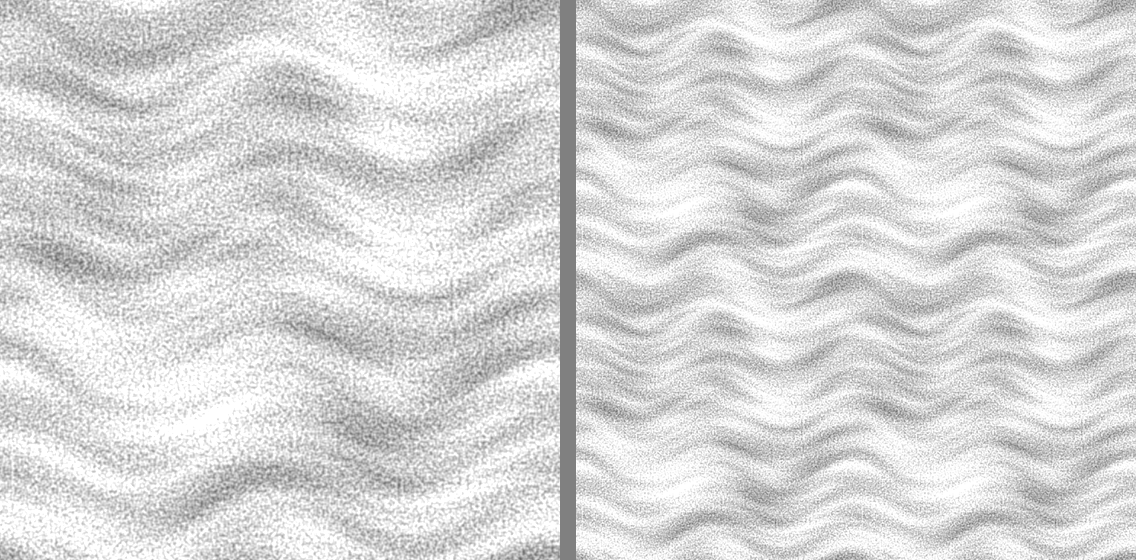
Left, the tile; right, the same tile 2 across and 2 down.
Write a three.js fragment shader that draws this texture.

```glsl
// Pale grey wavy strata with soft streaks, covered by fine grain; tiles seamlessly.
varying vec2 vUv;

const float TAU = 6.2831853;
const float BASE_GREY = 0.857;
const float STRATA_CONTRAST = 0.265;
const float GRAIN_CONTRAST = 0.27;

// Pseudo-random value from 0 to 1 for a lattice point
float hash(vec2 p, float seed) {
  vec3 q = fract(vec3(p.xyx + seed) * vec3(0.1031, 0.1030, 0.0973));
  q += dot(q, q.yzx + 33.33);
  return fract((q.x + q.y) * q.z);
}

// Gradient contribution of one lattice corner, wrapped to the period
float cornerSlope(vec2 corner, vec2 toPoint, vec2 period, float seed) {
  vec2 wrapped = floor(mod(corner + 0.5, period));
  float angle = TAU * hash(wrapped, seed);
  return dot(vec2(cos(angle), sin(angle)), toPoint);
}

// Gradient noise that repeats once over the unit square, centred on 0
float tileNoise(vec2 uv, vec2 period, float seed) {
  vec2 p = uv * period;
  vec2 cell = floor(p);
  vec2 f = p - cell;
  vec2 blend = f * f * f * (f * (f * 6.0 - 15.0) + 10.0);
  vec2 right = vec2(1.0, 0.0);
  vec2 up = vec2(0.0, 1.0);
  float low = mix(cornerSlope(cell, f, period, seed),
                  cornerSlope(cell + right, f - right, period, seed), blend.x);
  float high = mix(cornerSlope(cell + up, f - up, period, seed),
                   cornerSlope(cell + 1.0, f - 1.0, period, seed), blend.x);
  return mix(low, high, blend.y);
}

// Bends horizontal layers into two waves with slight irregularity
vec2 foldLayers(vec2 uv, float waves, float height, float wobble) {
  float fold = height * cos(TAU * waves * uv.x);
  float drift = wobble * tileNoise(uv, vec2(3.0), 5.0);
  return vec2(uv.x, uv.y - fold - drift);
}

// Long flat streaks, from broad bands down to thin lines
float strata(vec2 uv) {
  return 0.55 * tileNoise(uv, vec2(2.0, 5.0), 11.0)
       + 1.00 * tileNoise(uv, vec2(4.0, 12.0), 23.0)
       + 0.65 * tileNoise(uv, vec2(5.0, 25.0), 37.0)
       + 0.38 * tileNoise(uv, vec2(7.0, 51.0), 41.0);
}

// Fine isotropic speckle; two unequal scales hide the lattice
float grain(vec2 uv) {
  return tileNoise(uv, vec2(193.0), 53.0)
       + tileNoise(uv + 0.37, vec2(139.0), 67.0);
}

void main() {
  vec2 layers = foldLayers(vUv, 2.0, 0.038, 0.035);
  float grey = BASE_GREY
             + STRATA_CONTRAST * strata(layers)
             + GRAIN_CONTRAST * grain(vUv);
  gl_FragColor = vec4(vec3(clamp(grey, 0.0, 1.0)), 1.0);
}
```
